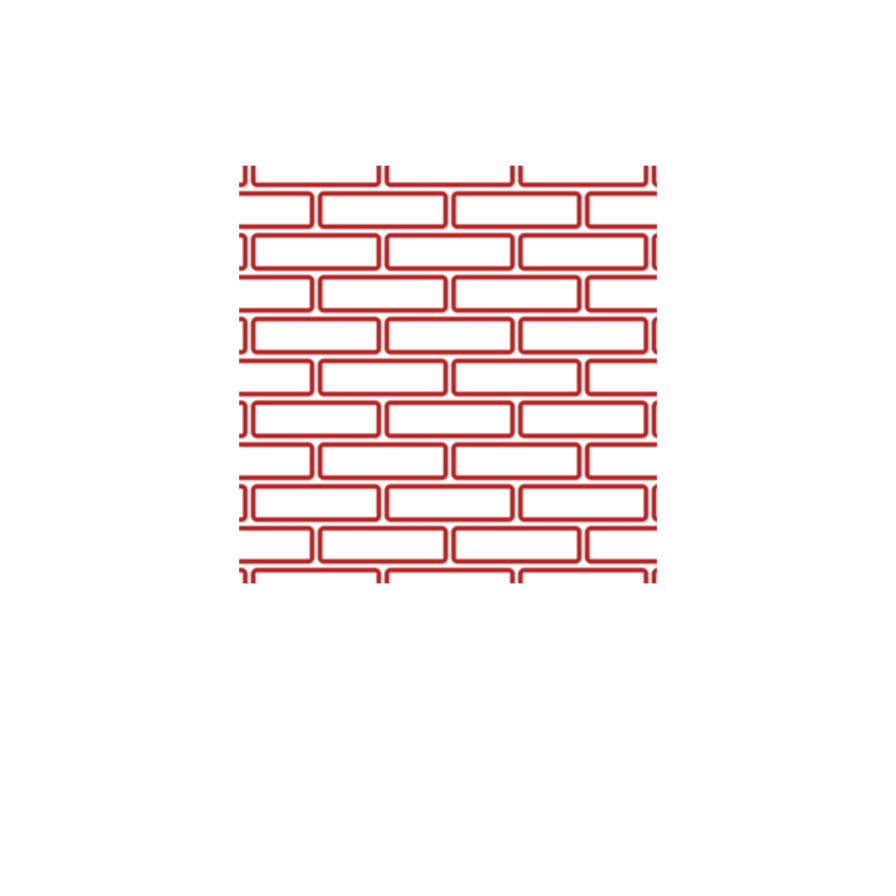
Reproduce this pattern procedurally as a Shadertoy shader.

```glsl
// Square panel of outlined red bricks in running bond, centred above the middle of a white tile
#define PANEL_CENTER vec2(0.5, 0.582)
#define PANEL_HALF   0.2331
#define PITCH        vec2(0.1491, 0.0467)
#define BRICK_HALF   vec2(0.0701, 0.0185)
#define BOND_ORIGIN  vec2(-0.0727, -0.0033)
#define CORNER       0.0046
#define LINE_HALF    0.0026
#define SOFTNESS     0.0019
#define INK          vec3(0.72, 0.13, 0.13)
#define PAPER        vec3(1.0)

// Signed distance to a rounded box centred on the origin
float roundedBox(vec2 p, vec2 halfSize, float radius) {
    vec2 q = abs(p) - halfSize + radius;
    return length(max(q, 0.0)) + min(max(q.x, q.y), 0.0) - radius;
}

// Position relative to the nearest brick centre; odd rows shift by half a brick
vec2 brickLocal(vec2 p) {
    vec2 cell = p / PITCH;
    float row = floor(cell.y + 0.5);
    cell.x += 0.5 * mod(row, 2.0);
    return (fract(cell + 0.5) - 0.5) * PITCH;
}

void mainImage(out vec4 fragColor, in vec2 fragCoord) {
    vec2 uv = fract(fragCoord / iResolution.xy);
    vec2 p = uv - PANEL_CENTER;
    float pixel = 1.0 / min(iResolution.x, iResolution.y);

    // Brick outline
    float brick = roundedBox(brickLocal(p - BOND_ORIGIN), BRICK_HALF, CORNER);
    float soft = max(SOFTNESS, 0.75 * pixel);
    float ink = 1.0 - smoothstep(-soft, soft, abs(brick) - LINE_HALF);

    // Crop to the panel; the blank margin wraps across the tile edges
    float panel = max(abs(p.x), abs(p.y)) - PANEL_HALF;
    ink *= 1.0 - smoothstep(-0.75 * pixel, 0.75 * pixel, panel);

    fragColor = vec4(mix(PAPER, INK, ink), 1.0);
}
```
